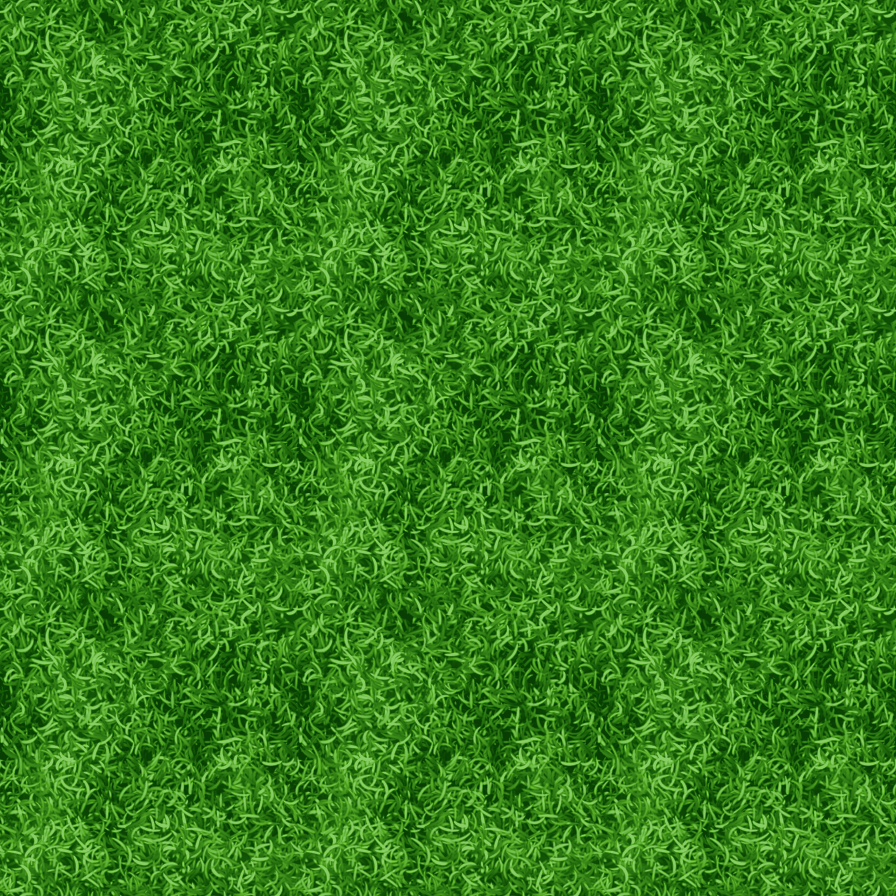
A WebGL 1 fragment shader for this texture:

```glsl
precision highp float;
// Dense lawn of short, curved, overlapping grass blades that tiles seamlessly.

uniform vec2 u_resolution;

#define REPEATS 3.0          // lawn patches across the canvas
#define CELLS 11.0           // blade cells across one patch
#define LAYERS 34            // blades stacked in every cell
#define HALF_LENGTH 0.465    // longest half blade, in cells
#define HALF_WIDTH 0.054     // half blade width, in cells
#define SOFTNESS 0.045       // blur of blade edges, in cells
#define BEND 0.6             // strongest curvature
#define SPREAD 2.4           // widest lean from upright, in radians
#define SHADOW 0.27          // darkening beside a blade
#define TONE_RANGE 1.15      // brightness variety among blades
#define CONTRAST 1.42        // stretch of the finished tones
#define CLUMPING 0.27        // strength of broad light and dark areas

vec4 hash4(vec3 p) {
  float s = dot(p, vec3(12.9898, 78.233, 37.719));
  return fract(sin(vec4(s, s + 1.3, s + 2.9, s + 4.7)) * 43758.5453);
}

// Whole-number cell index, wrapped to the period.
vec2 wrapCell(vec2 cell, float period) {
  return floor(mod(cell + 0.5, period));
}

// Value noise that repeats after a whole number of cells.
float wrappedNoise(vec2 p, float period) {
  vec2 i = floor(p);
  vec2 f = fract(p);
  f = f * f * (3.0 - 2.0 * f);
  float a = hash4(vec3(wrapCell(i, period), 51.0)).x;
  float b = hash4(vec3(wrapCell(i + vec2(1.0, 0.0), period), 51.0)).x;
  float c = hash4(vec3(wrapCell(i + vec2(0.0, 1.0), period), 51.0)).x;
  float d = hash4(vec3(wrapCell(i + vec2(1.0, 1.0), period), 51.0)).x;
  return mix(mix(a, b, f.x), mix(c, d, f.x), f.y);
}

// Paints one blade and its soft shadow over the tone below.
float paintBlade(float tone, vec2 p, vec4 shape, vec4 look, float depth) {
  float halfLength = HALF_LENGTH * mix(0.6, 1.0, shape.z);
  float angle = 1.5708 + (shape.w + look.x - 1.0) * SPREAD;
  vec2 along = vec2(cos(angle), sin(angle));
  float x = dot(p, along) / halfLength;
  if (abs(x) > 1.0) return tone;

  // Parabolic spine, with the distance corrected for its slope.
  float bend = (look.y * 2.0 - 1.0) * BEND;
  float y = dot(p, vec2(-along.y, along.x)) - bend * halfLength * (x * x - 0.4);
  float dist = abs(y) / sqrt(1.0 + 4.0 * bend * bend * x * x);

  // Rounded root, narrowing towards the tip.
  float taper = sqrt(1.0 - x * x) * (0.85 - 0.25 * x);
  float width = HALF_WIDTH * mix(0.75, 1.25, look.w) * taper;
  float ends = smoothstep(1.0, 0.7, abs(x));
  float body = ends * (1.0 - smoothstep(width - SOFTNESS, width + SOFTNESS, dist));
  float shade = ends * (1.0 - smoothstep(width, width + 0.1, dist));

  float bladeTone = 0.7 + TONE_RANGE * (look.z - 0.5);
  bladeTone += 0.16 * x + 0.3 * (depth - 0.6);
  return mix(tone * (1.0 - SHADOW * shade), bladeTone, body);
}

float ramp(float from, float to, float tone) {
  return clamp((tone - from) / (to - from), 0.0, 1.0);
}

// Greens from deep shade to pale highlights.
vec3 grassColor(float tone) {
  vec3 color = vec3(0.03, 0.24, 0.01);
  color = mix(color, vec3(0.06, 0.31, 0.02), ramp(-0.12, 0.07, tone));
  color = mix(color, vec3(0.12, 0.40, 0.04), ramp(0.07, 0.25, tone));
  color = mix(color, vec3(0.19, 0.49, 0.08), ramp(0.25, 0.495, tone));
  color = mix(color, vec3(0.26, 0.57, 0.11), ramp(0.495, 0.725, tone));
  color = mix(color, vec3(0.34, 0.67, 0.14), ramp(0.725, 0.91, tone));
  color = mix(color, vec3(0.40, 0.71, 0.25), ramp(0.91, 1.05, tone));
  return mix(color, vec3(0.54, 0.81, 0.40), ramp(1.05, 1.45, tone));
}

void main() {
  vec2 uv = gl_FragCoord.xy / u_resolution;
  vec2 p = uv * REPEATS * CELLS;
  vec2 base = floor(p - 0.5);
  float tone = 0.1;

  // Stack blades from the dark ground up; the four nearest cells suffice.
  for (int layer = 0; layer < LAYERS; layer++) {
    float level = float(layer);
    float depth = level / float(LAYERS - 1);
    for (int j = 0; j < 2; j++) {
      for (int i = 0; i < 2; i++) {
        vec2 cell = base + vec2(float(i), float(j));
        vec2 id = wrapCell(cell, CELLS);
        vec4 shape = hash4(vec3(id, level));
        vec4 look = hash4(vec3(id + 0.37, level + 0.61));
        tone = paintBlade(tone, p - cell - shape.xy, shape, look, depth);
      }
    }
  }

  // Broad clumps of lighter and darker growth at two scales.
  float clumps = wrappedNoise(uv * REPEATS * 5.0, 5.0);
  clumps += 0.8 * wrappedNoise(uv * REPEATS * 9.0, 9.0) - 0.9;
  tone += CLUMPING * clumps;
  tone = (tone - 0.47) * CONTRAST + 0.51;
  gl_FragColor = vec4(grassColor(tone), 1.0);
}
```
